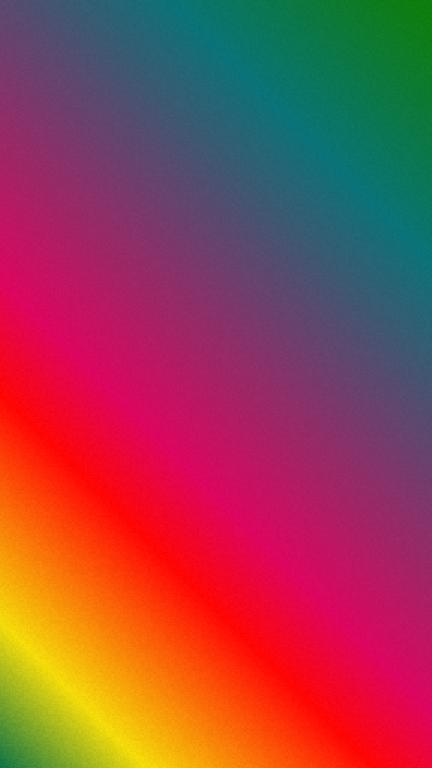
Reproduce this background procedurally as a Shadertoy shader.

```glsl
// Diagonal rainbow gradient with soft film grain.

// Positions of the colour bands along the diagonal, in canvas heights
#define YELLOW_AT 0.191
#define RED_AT 0.487
#define MAGENTA_AT 0.634
#define TEAL_AT 1.221
#define GREEN_AT 1.530
// Grain cells per canvas height, and strength at the top and bottom
#define GRAIN_CELLS 512.0
#define GRAIN_TOP 0.018
#define GRAIN_BOTTOM 0.045

const vec3 CORNER  = vec3(0.05, 0.45, 0.27);
const vec3 YELLOW  = vec3(0.96, 0.86, 0.04);
const vec3 RED     = vec3(1.00, 0.02, 0.02);
const vec3 MAGENTA = vec3(0.87, 0.02, 0.37);
const vec3 TEAL    = vec3(0.04, 0.45, 0.47);
const vec3 GREEN   = vec3(0.05, 0.49, 0.06);

float hash(vec2 cell) {
    vec3 q = fract(vec3(cell.xyx) * 0.1031);
    q += dot(q, q.yzx + 33.33);
    return fract((q.x + q.y) * q.z);
}

// Linear ramp from 0 at a to 1 at b
float ramp(float a, float b, float x) {
    return clamp((x - a) / (b - a), 0.0, 1.0);
}

vec3 rainbow(float s) {
    vec3 colour = mix(CORNER, YELLOW, ramp(0.0, YELLOW_AT, s));
    colour = mix(colour, RED, ramp(YELLOW_AT, RED_AT, s));
    colour = mix(colour, MAGENTA, ramp(RED_AT, MAGENTA_AT, s));
    colour = mix(colour, TEAL, ramp(MAGENTA_AT, TEAL_AT, s));
    return mix(colour, GREEN, ramp(TEAL_AT, GREEN_AT, s));
}

void mainImage(out vec4 fragColor, in vec2 fragCoord) {
    vec2 p = fragCoord / iResolution.y;

    // Bands run at 45 degrees, from the lower left to the upper right
    float diagonal = p.x + p.y;
    vec3 colour = rainbow(diagonal);

    // Grain fades toward the cool end
    float grain = hash(floor(p * GRAIN_CELLS)) - 0.5;
    colour += grain * mix(GRAIN_BOTTOM, GRAIN_TOP, ramp(0.0, MAGENTA_AT, diagonal));

    fragColor = vec4(clamp(colour, 0.0, 1.0), 1.0);
}
```
